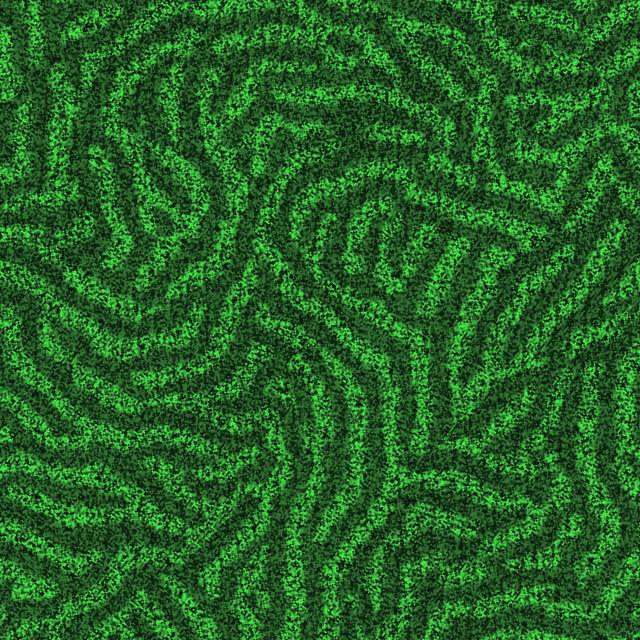
Write a Shadertoy shader that draws this pattern.

```glsl
// Grainy green labyrinth: winding bright bands on a dark ground, drawn in fine speckle.

#define BAND_FREQ 17.8     // bands across the canvas
#define CELLS 10.0         // wave packet cells across the canvas
#define PACKETS 2          // wave packets per cell
#define TURN_SCALE 4.0     // how often the band direction changes
#define TURN_RANGE 4.4     // spread of band directions, radians
#define TURN_JITTER 0.9    // random direction offset per packet, radians
#define GRAIN 365.0        // speckles across the canvas
#define GRAIN_CONTRAST 1.42
#define GROUND_GAIN 0.46   // speckle strength between the bands
#define MID_STOP 0.37      // ramp position of the middle green

const float TAU = 6.2831853;
const vec3 DARK_GREEN = vec3(0.032, 0.09, 0.04);
const vec3 MID_GREEN = vec3(0.17, 0.40, 0.17);
const vec3 BRIGHT_GREEN = vec3(0.255, 0.93, 0.255);

float hash(vec2 p) {
    return fract(sin(dot(p, vec2(12.9898, 78.233))) * 43758.5453);
}

float valueNoise(vec2 p) {
    vec2 i = floor(p), f = fract(p);
    f = f * f * (3.0 - 2.0 * f);
    return mix(mix(hash(i), hash(i + vec2(1, 0)), f.x),
               mix(hash(i + vec2(0, 1)), hash(i + vec2(1, 1)), f.x), f.y);
}

// Sum of wave packets with random phase; amplitude is divided out
// so that the bands keep an even width.
float bandWave(vec2 uv) {
    vec2 p = uv * CELLS, base = floor(p), wave = vec2(0.0);
    for (int y = -1; y <= 1; y++)
    for (int x = -1; x <= 1; x++)
    for (int k = 0; k < PACKETS; k++) {
        vec2 cell = base + vec2(x, y);
        vec2 seed = cell + 37.3 * float(k + 1);
        vec2 centre = cell + vec2(hash(seed), hash(seed + 5.7));
        vec2 d = p - centre;
        float window = max(0.0, 1.0 - dot(d, d));
        float turn = TURN_RANGE * valueNoise(centre / CELLS * TURN_SCALE + 11.0)
                   + TURN_JITTER * (hash(seed + 9.1) - 0.5);
        float phase = TAU * (BAND_FREQ / CELLS * dot(d, vec2(cos(turn), sin(turn)))
                   + hash(seed + 3.3));
        wave += window * window * window * vec2(cos(phase), sin(phase));
    }
    // The small offset closes bands with dark gaps where packets cancel.
    return (wave.x - 0.12) / (length(wave) + 0.1);
}

// Speckle on a tilted lattice, stretched to reach full dark and full bright.
float speckle(vec2 uv) {
    vec2 p = mat2(0.8, 0.6, -0.6, 0.8) * uv * GRAIN;
    return clamp(0.5 + GRAIN_CONTRAST * (valueNoise(p) - 0.5), 0.0, 1.0);
}

vec3 greenRamp(float t) {
    vec3 low = mix(DARK_GREEN, MID_GREEN, min(t / MID_STOP, 1.0));
    return mix(low, BRIGHT_GREEN, max(0.0, (t - MID_STOP) / (1.0 - MID_STOP)));
}

void mainImage(out vec4 fragColor, in vec2 fragCoord) {
    vec2 uv = fragCoord / iResolution.y;

    // Soft-edged bands set the strength of the speckle.
    float band = smoothstep(-0.75, 0.48, bandWave(uv));
    float gain = mix(GROUND_GAIN, 1.0, band);

    fragColor = vec4(greenRamp(0.015 + 0.965 * speckle(uv) * gain), 1.0);
}
```
